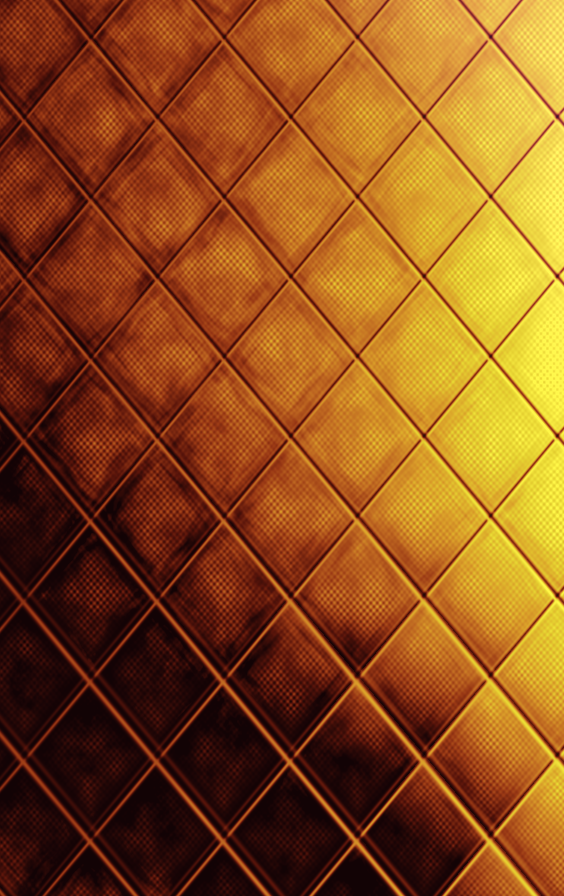
Give the GLSL for this pattern, as a Shadertoy shader.

```glsl
vec2 hashGradient(vec2 cell) {
    vec2 h = vec2(dot(cell, vec2(127.1, 311.7)), dot(cell, vec2(269.5, 183.3)));
    return 2.0 * fract(sin(h) * 43758.55) - 1.0;
}

float gradientNoise(vec2 p) {
    vec2 i = floor(p), f = p - i;
    vec2 w = f * f * f * (f * (f * 6.0 - 15.0) + 10.0);
    float a = dot(hashGradient(i), f);
    float b = dot(hashGradient(i + vec2(1, 0)), f - vec2(1, 0));
    float c = dot(hashGradient(i + vec2(0, 1)), f - vec2(0, 1));
    float d = dot(hashGradient(i + 1.0), f - 1.0);
    return mix(mix(a, b, w.x), mix(c, d, w.x), w.y);
}

float fbm(vec2 p, int octaves) {
    float sum = 0.0, gain = 1.0;
    for (int i = 0; i < octaves; i++) {
        sum += gain * gradientNoise(p);
        p = mat2(1.6, 1.2, -1.2, 1.6) * p + 3.7;
        gain *= 0.6;
    }
    return sum;
}

float bell(float x, float center, float width) {
    float d = (x - center) / width;
    return exp(-d * d);
}

float spot(vec2 st, vec2 center, vec2 size) {
    vec2 d = (st - center) / size;
    return exp(-dot(d, d));
}

// Maps a tone from 0 (shadow) to 6 (glare) onto the gold ramp.
vec3 goldRamp(float tone) {
    vec3 stops[7] = vec3[7](
        vec3(0.07, 0.01, 0.02), vec3(0.35, 0.08, 0.04), vec3(0.60, 0.22, 0.08),
        vec3(0.75, 0.41, 0.13), vec3(0.85, 0.61, 0.16), vec3(0.90, 0.82, 0.19),
        vec3(1.00, 0.97, 0.28));
    vec3 color = stops[0];
    for (int i = 1; i < 7; i++)
        color = mix(color, stops[i], clamp(tone - float(i - 1), 0.0, 1.0));
    return color;
}

float sideLight(vec2 st) {
    return mix(1.35, 4.8, pow(st.x, 1.3)) + 0.8 * spot(st, vec2(1.0, 0.56), vec2(0.4, 0.3));
}

float lowerShade(vec2 st) {
    float shade = 3.0 * (1.0 - smoothstep(0.0, 0.7, st.y + 0.12 * st.x));
    shade *= 1.0 - 0.45 * smoothstep(0.75, 1.0, st.x);
    shade += 1.2 * spot(st, vec2(0.62, 0.04), vec2(0.25, 0.16)) + 0.5 * spot(st, vec2(0.0, 0.52), vec2(0.2, 0.14));
    return shade - 2.3 * (1.0 - smoothstep(0.0, 0.24, st.y + 0.35 * st.x));
}

// Staggered woven dots, fading out when too small to resolve.
float mesh(vec2 p, vec2 count, float pixel) {
    vec2 wave = cos(6.28318 * count * p);
    return wave.x * wave.y * (1.0 - smoothstep(0.35, 0.8, pixel * count.x));
}

// Streaks along one seam direction, strongest just beside the seam.
float folds(float across, float along, float gap) {
    float fade = smoothstep(0.02, 0.09, gap) * (1.0 - smoothstep(0.1, 0.35, gap));
    return fade * gradientNoise(vec2(across * 18.0, along * 2.5) + 11.0);
}

// Thin crease beside a bright ridge.
float addSeam(float tone, float ridgeTone, float d, float width, float side, float pixel) {
    float w = max(width, 0.65 * pixel);
    float ridge = bell(d, 2.0 * side * w, 1.1 * w) + 0.3 * bell(d, -2.0 * side * w, w);
    tone = mix(tone, max(tone, ridgeTone) + 0.35, min(ridge, 1.0));
    return mix(tone, 0.3 * tone, 0.9 * bell(d, 0.0, w));
}

void mainImage(out vec4 fragColor, in vec2 fragCoord) {
    vec2 st = fragCoord / iResolution.xy;
    vec2 period = vec2(0.1487, 0.1781);
    vec2 p = (fragCoord / iResolution.y - vec2(0.1016, 0.4245)) / period;
    float pixel = length(1.0 / period) / iResolution.y;

    // Diagonal lattice: seams lie on whole numbers of uv.
    vec2 uv = vec2(p.x + p.y, p.x - p.y);
    vec2 cell = floor(uv);
    vec2 q = uv - cell - 0.5;
    vec2 seam = uv - round(uv);
    vec2 gap = 0.5 - abs(q);
    float edge = min(gap.x, gap.y);
    float rise = q.x - q.y;
    float pad = smoothstep(0.02, 0.3, edge);

    // Broad light, with a tilt inside each pad where the shadow falls.
    float light = sideLight(st);
    float shade = lowerShade(st);
    float leftness = 1.0 - smoothstep(0.3, 0.9, st.x);
    float tone = light - shade + 0.1 * hashGradient(cell).x;
    tone += clamp(shade, 0.0, 1.5) * mix(-0.3, 0.9, smoothstep(0.2, 0.7, st.x)) * rise;

    // Smoky tarnish and bent folds running beside the seams.
    float smoke = fbm(p * 3.2 + 5.0 * hashGradient(cell), 5);
    vec2 bent = uv + 0.06 * vec2(gradientNoise(p * 4.0), gradientNoise(p * 4.0 + 9.0));
    float streaks = folds(bent.x, bent.y, gap.x) + folds(bent.y, bent.x, gap.y);
    tone += mix(0.4, 1.0, leftness) * smoke + mix(0.6, 1.1, leftness) * streaks;

    // Padded surface: dark flanks, lit centre, faint glow in shadow.
    float flank = exp(-10.0 * edge) * (0.8 + gradientNoise(p * 2.1 + 4.0));
    tone += 0.3 * pad - mix(0.4, 1.1, leftness) * flank;
    tone = max(tone, pad * (0.3 + 0.7 * smoke - 0.4 * rise));
    vec2 meshPoint = p + 0.12 * vec2(q.x + q.y, rise) * dot(q, q);
    tone += mesh(meshPoint, vec2(20.0, 21.0), pixel) * mix(0.15, 0.65, pad) * (0.9 + smoke) * smoothstep(-0.3, 1.2, tone);
    tone = max(tone, 0.0);

    // Falling seams are heavier than rising ones, and widen in the shadow.
    float depth = clamp(shade, 0.0, 2.0);
    float ridgeTone = light + 0.5 - 0.1 * depth + 0.5 * gradientNoise(p * 3.0 + 2.0);
    tone = addSeam(tone, ridgeTone - 0.3, seam.y, 0.013 + 0.002 * depth, 1.0, pixel);
    tone = addSeam(tone, ridgeTone, seam.x, 0.016 + 0.005 * depth, -1.0, pixel);
    tone *= 1.0 - 0.35 * bell(length(seam), 0.0, 0.035);

    // Paler upper right corner.
    vec3 color = goldRamp(tone);
    color += vec3(0.06, 0.02, 0.16) * smoothstep(1.45, 2.0, st.x + st.y);
    fragColor = vec4(clamp(color, 0.0, 1.0), 1.0);
}
```
